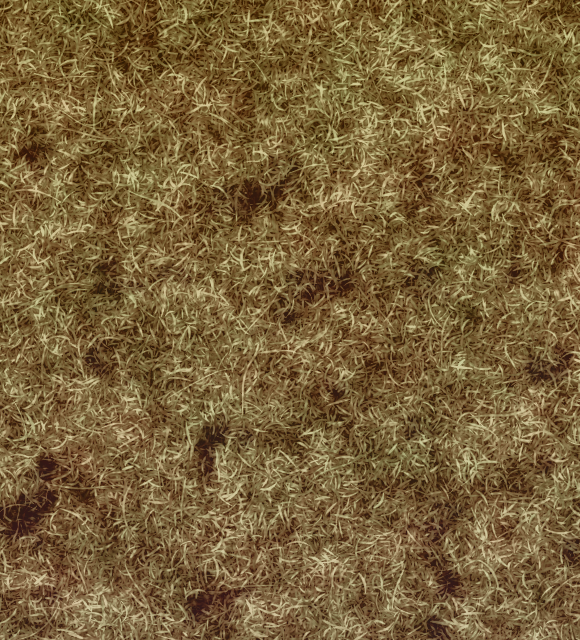
Give the GLSL for this texture, as a Shadertoy shader.

```glsl
// Dry, trampled meadow grass seen from above, with dark hollows and mossy tints.
// Layers of short bent blades are scattered on jittered grids; gradient noise
// shades the ground relief, and the resulting tone indexes a straw colour ramp.

const float TAU = 6.2831853;
const int BLADE_LAYERS = 14;

// Integer hash: three random values in 0..1 for each lattice cell and seed.
vec3 hash3(vec2 cell, float seed) {
    uvec3 v = uvec3(ivec3(cell, seed)) * 1664525u + 1013904223u;
    v.x += v.y * v.z; v.y += v.z * v.x; v.z += v.x * v.y;
    v ^= v >> 16u;
    v.x += v.y * v.z; v.y += v.z * v.x; v.z += v.x * v.y;
    return vec3(v >> 8u) / 16777216.0;
}

float cornerSlope(vec2 cell, vec2 offset, float seed) {
    float angle = TAU * hash3(cell, seed).x;
    return dot(vec2(cos(angle), sin(angle)), offset);
}

float gradientNoise(vec2 p, float seed) {
    vec2 i = floor(p), f = p - i;
    vec2 u = f * f * f * (f * (f * 6.0 - 15.0) + 10.0);
    vec2 e = vec2(1.0, 0.0);
    float low = mix(cornerSlope(i, f, seed), cornerSlope(i + e.xy, f - e.xy, seed), u.x);
    float high = mix(cornerSlope(i + e.yx, f - e.yx, seed), cornerSlope(i + e.xx, f - e.xx, seed), u.x);
    return mix(low, high, u.y);
}

// Signed distance to a tapered, slightly parabolic blade centred on the origin.
float bladeDistance(vec2 p, float angle, float halfLength, float bend, float halfWidth) {
    float c = cos(angle), s = sin(angle);
    p = vec2(c * p.x + s * p.y, c * p.y - s * p.x);
    float along = p.x / halfLength;
    float curve = bend * halfLength * (along * along - 0.3);
    float slope = 2.0 * bend * along;
    float across = abs(p.y - curve) * inversesqrt(1.0 + slope * slope);
    float taper = halfWidth * (1.0 - 0.6 * along * along);
    return max(across - taper, abs(p.x) - halfLength);
}

// Paints one layer of blades over the surface, stored as (tone, hue).
vec2 scatterBlades(vec2 surface, vec2 p, float cellSize, float halfWidth, float density,
                   float flow, float lift, float contrast, float seed, float soft) {
    vec2 q = p / cellSize + 17.0 * hash3(vec2(3.0, 8.0), seed).xy;
    vec2 home = floor(q);
    for (int j = -1; j <= 1; j++)
    for (int i = -1; i <= 1; i++) {
        vec2 cell = home + vec2(i, j);
        vec3 place = hash3(cell, seed);
        vec3 look = hash3(cell, seed + 50.0);
        vec3 form = hash3(cell, seed + 100.0);
        if (form.x > density) continue;
        float angle = flow + (place.z - 0.5) * 2.9;
        float halfLength = cellSize * mix(0.3, 0.9, look.x);
        float width = halfWidth * mix(0.6, 1.4, form.y);
        float d = bladeDistance((q - cell - place.xy) * cellSize, angle, halfLength,
                                (form.z - 0.5) * 0.7, width);
        // Contact shadow first, then the blade itself.
        surface.x -= 0.10 * smoothstep(2.5 * halfWidth, 0.0, d);
        float cover = smoothstep(soft, -soft, d);
        vec2 blade = vec2(lift + contrast * (look.y - 0.5), look.z - 0.5);
        surface = mix(surface, blade, cover);
    }
    return surface;
}

// Straw palette, with each stop placed at its cumulative share of the area.
vec3 strawRamp(float tone) {
    vec3 c = mix(vec3(0.19, 0.10, 0.04), vec3(0.27, 0.15, 0.05), smoothstep(-0.30, 0.04, tone));
    c = mix(c, vec3(0.36, 0.24, 0.10), clamp((tone - 0.04) / 0.12, 0.0, 1.0));
    c = mix(c, vec3(0.43, 0.32, 0.16), clamp((tone - 0.16) / 0.19, 0.0, 1.0));
    c = mix(c, vec3(0.50, 0.41, 0.24), clamp((tone - 0.35) / 0.23, 0.0, 1.0));
    c = mix(c, vec3(0.58, 0.51, 0.33), clamp((tone - 0.58) / 0.22, 0.0, 1.0));
    c = mix(c, vec3(0.70, 0.65, 0.46), clamp((tone - 0.80) / 0.16, 0.0, 1.0));
    return mix(c, vec3(0.82, 0.78, 0.60), smoothstep(0.96, 1.3, tone));
}

void mainImage(out vec4 fragColor, in vec2 fragCoord) {
    vec2 p = fragCoord / iResolution.y;
    float soft = max(0.8 / iResolution.y, 0.0014);

    // Ground relief: broad mounds, tufts and fine grit.
    vec2 warp = 0.03 * vec2(gradientNoise(p * 13.0, 1.0), gradientNoise(p * 13.0, 2.0));
    float mounds = 0.22 * gradientNoise(p * 4.0, 3.0) + 0.32 * gradientNoise(p * 10.0 + warp, 4.0);
    float tufts = 0.42 * gradientNoise(p * 27.0, 5.0) + 0.28 * gradientNoise(p * 60.0, 13.0);
    float grit = 0.42 * gradientNoise(p * 150.0, 6.0);

    // Sparse hollows of bare earth, mostly below the top third.
    float pits = gradientNoise((p + warp) * 8.0, 7.0) + 0.5 * gradientNoise(p * 3.0, 8.0);
    float hollow = smoothstep(0.2, 0.62, pits + 0.3 * gradientNoise(p * 32.0, 9.0));
    hollow *= mix(1.0, 0.4, smoothstep(0.55, 0.85, p.y));

    // Grass, from the matted base up to the loose top blades.
    float flow = 1.6 * gradientNoise(p * 5.0, 10.0) + 0.8;
    vec2 surface = vec2(0.45, 0.0);
    for (int k = 0; k < BLADE_LAYERS; k++) {
        float height = float(k) / float(BLADE_LAYERS - 1);
        surface = scatterBlades(surface, p, mix(0.016, 0.021, height), 0.0016, 0.95,
                                flow, mix(0.54, 0.78, height), 0.74, 20.0 + float(k), soft);
    }
    // A few long pale stalks lying across the turf.
    surface = scatterBlades(surface, p, 0.065, 0.0014, 0.3, flow, 0.92, 0.3, 40.0, soft);

    float tone = surface.x + mounds + tufts + grit - 0.58 * hollow;
    vec3 color = strawRamp(tone);

    // Hue drift: red-brown against green, golden above and greyer below.
    float hue = 0.9 * surface.y + 0.8 * gradientNoise(p * 5.0, 11.0) + 0.7 * gradientNoise(p * 16.0, 12.0);
    color += hue * vec3(0.028, -0.018, 0.0);
    color.b += 0.06 * (0.5 - p.y) + 0.03 * hollow;
    fragColor = vec4(clamp(color, 0.0, 1.0), 1.0);
}
```
